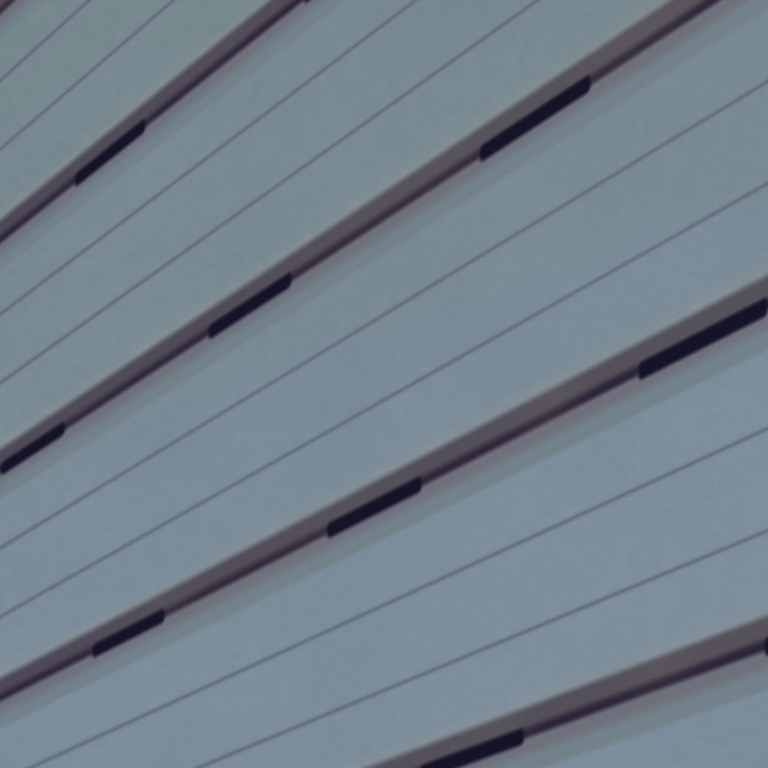
This texture is drawn by a Shadertoy shader. Its source:

```glsl
// Slanted pale metal siding in perspective, with dark seams, slots and fine grooves.

float hash(vec2 p) {
    return fract(sin(dot(p, vec2(127.1, 311.7))) * 43758.5453);
}

float noise(vec2 p) {
    vec2 i = floor(p), f = fract(p);
    f = f * f * (3.0 - 2.0 * f);
    return mix(mix(hash(i), hash(i + vec2(1, 0)), f.x),
               mix(hash(i + vec2(0, 1)), hash(i + vec2(1, 1)), f.x), f.y);
}

// Soft step from 0 to 1 around an edge, in canvas units
float rise(float edge, float v, float blur) {
    return smoothstep(edge - blur, edge + blur, v);
}

// Fine groove, dark in the middle and fading out to both sides
float groove(float v) {
    return exp(-v * v / 0.000011);
}

float roundBox(vec2 p, vec2 halfSize, float radius) {
    vec2 d = abs(p) - halfSize + radius;
    return length(max(d, 0.0)) + min(max(d.x, d.y), 0.0) - radius;
}

void mainImage(out vec4 fragColor, in vec2 fragCoord) {
    vec2 uv = fragCoord / iResolution.xy;
    vec2 p = vec2(uv.x, 1.0 - uv.y);
    float blur = max(0.005, 1.0 / iResolution.y);

    // Board coordinate: seams fan out from a far point on the left
    float depth = p.x + 2.056;
    float pitch = 0.145 * depth;
    float board = (p.y - 0.302 + 0.808 * p.x) / pitch;
    float row = floor(board + 0.5);
    float f = board - row;
    float v = f * pitch;

    // Painted panel, greener toward the upper left
    vec3 col = mix(vec3(0.472, 0.535, 0.562), vec3(0.487, 0.552, 0.612),
                   smoothstep(0.0, 1.1, p.y + 0.35 * p.x));
    col += 0.012 * (noise(p * 9.0) - 0.5) + 0.012 * (noise(p * 90.0) - 0.5);

    // Two grooves on each board
    float drift = 0.02 * (board - 1.5);
    float g = fract(board);
    float grooves = groove((g - 0.383 - drift) * pitch)
                  + groove((g - 0.677 - drift) * pitch);
    vec3 grooveColor = mix(vec3(0.38, 0.40, 0.46), vec3(0.37, 0.42, 0.47), noise(p * 5.0));
    col = mix(col, grooveColor, 0.8 * grooves);

    // Lip below the seam: a grey strip, then a lilac shadow next to the bar
    float below = step(0.0, f);
    col = mix(col, vec3(0.45, 0.51, 0.54), below * (1.0 - rise(0.168 * pitch, v, blur)));
    col = mix(col, vec3(0.43, 0.44, 0.485), below * (1.0 - rise(0.105 * pitch, v, 2.2 * blur)));

    // Warm light on the edge above the seam
    col += vec3(0.025, 0.01, -0.015) * smoothstep(-0.12, -0.06, f) * (1.0 - below);

    // Seam bar: worn brown grey on top, dark purple underneath
    float wear = noise(vec2(p.x * 14.0, row * 7.0));
    vec3 topColor = mix(vec3(0.30, 0.28, 0.34), vec3(0.36, 0.345, 0.36), 0.6 * p.x + 0.4 * wear);
    vec3 lowColor = mix(vec3(0.17, 0.14, 0.22), vec3(0.22, 0.19, 0.24), wear);
    vec3 barColor = mix(topColor, lowColor, rise(0.018 * pitch, v, 1.4 * blur));
    float bar = rise(-0.05 * pitch, v, 1.3 * blur) * (1.0 - rise(0.051 * pitch, v, blur));
    col = mix(col, barColor, bar);

    // Slots evenly spaced along each seam, shifted from row to row
    float along = 17.67 / depth - (0.87 + 0.315 * row + 0.071 * row * row);
    float stretch = 1.17 * depth * depth / 17.67;
    vec2 q = vec2((fract(along + 0.3325) - 0.5) * stretch, (f - 0.041) * pitch * 0.86);
    float slot = roundBox(q, vec2(0.1675 * stretch, 0.027 * pitch * 0.86), 0.006);
    col = mix(col, vec3(0.085, 0.075, 0.16), 1.0 - rise(0.0, slot, 0.8 * blur));

    // Fine grain
    col += 0.012 * (hash(floor(uv * 512.0)) - 0.5);
    fragColor = vec4(col, 1.0);
}
```
